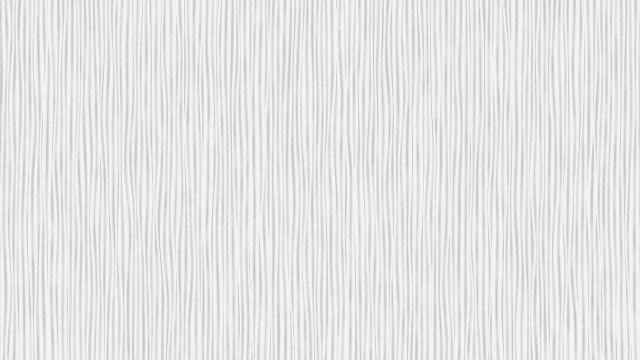
This texture is drawn by a Shadertoy shader. Its source:

```glsl
// White embossed surface of fine, wavering vertical ribs with soft grey grooves.

const vec3  RIB_COLOR     = vec3(0.953, 0.953, 0.954);
const vec3  GROOVE_COLOR  = vec3(0.801, 0.802, 0.804);
const float RIBS          = 76.0;   // ribs per canvas height
const float JITTER        = 0.3;    // uneven spacing, in ribs
const float WANDER        = 1.1;    // sideways drift of one rib, in ribs
const float WANDER_RATE   = 5.5;    // drifts per canvas height
const float BEND          = 0.5;    // drift shared by neighbouring ribs
const float GROOVE_SHARE  = 0.44;   // half width of a groove, as part of its gap
const float GROOVE_LIMIT  = 0.52;   // largest half width, in ribs
const float DEPTH_MIN     = 0.55;
const float DEPTH_MAX     = 1.2;
const float DEPTH_RATE    = 17.0;   // depth changes per canvas height
const float GRAIN_SCALE   = 230.0;  // grains per canvas height
const float GRAIN_AMOUNT  = 0.035;

float hash(vec2 p) {
    return fract(sin(dot(p, vec2(127.1, 311.7))) * 43758.5453);
}

float noise(vec2 p) {
    vec2 cell = floor(p);
    vec2 f = fract(p);
    f = f * f * (3.0 - 2.0 * f);
    return mix(mix(hash(cell), hash(cell + vec2(1, 0)), f.x),
               mix(hash(cell + vec2(0, 1)), hash(cell + vec2(1, 1)), f.x), f.y);
}

// Smooth random value along y, independent for each rib
float ribNoise(float id, float y) {
    float k = floor(y);
    float f = fract(y);
    return mix(hash(vec2(id, k)), hash(vec2(id, k + 1.0)), f * f * (3.0 - 2.0 * f));
}

float ribCenter(float id, float y) {
    float spread = JITTER * (hash(vec2(id, 91.0)) - 0.5);
    float phase = 10.0 * hash(vec2(id, 57.0));
    return id + 0.5 + spread + WANDER * (ribNoise(id, y * WANDER_RATE + phase) - 0.5);
}

// Groove darkness, from 0 on a rib to 1 in the deepest groove
float grooves(vec2 p) {
    float x = p.x * RIBS + BEND * (noise(p * vec2(6.0, 2.5)) - 0.5);
    float base = floor(x);

    // Nearest rib on each side
    float left = -1e4;
    float right = 1e4;
    float leftId = 0.0;
    for (int i = -3; i <= 3; i++) {
        float id = base + float(i);
        float center = ribCenter(id, p.y);
        if (center <= x) {
            if (center > left) {
                left = center;
                leftId = id;
            }
        } else {
            right = min(right, center);
        }
    }

    // Groove halfway between them, as wide as the gap allows
    float gap = right - left;
    float edge = abs(x - 0.5 * (left + right));
    float halfWidth = max(min(GROOVE_LIMIT, GROOVE_SHARE * gap), 0.001);
    float groove = 1.0 - smoothstep(0.0, halfWidth, edge);
    float phase = 10.0 * hash(vec2(leftId, 23.0));
    float depth = mix(DEPTH_MIN, DEPTH_MAX, ribNoise(leftId + 200.0, p.y * DEPTH_RATE + phase));
    return groove * depth * smoothstep(0.05, 0.5, gap);
}

void mainImage(out vec4 fragColor, in vec2 fragCoord) {
    vec2 p = fragCoord / iResolution.y;
    vec3 color = mix(RIB_COLOR, GROOVE_COLOR, grooves(p));

    // Fine paper grain
    color += GRAIN_AMOUNT * (noise(p * GRAIN_SCALE) - 0.5);
    fragColor = vec4(clamp(color, 0.0, 1.0), 1.0);
}
```
